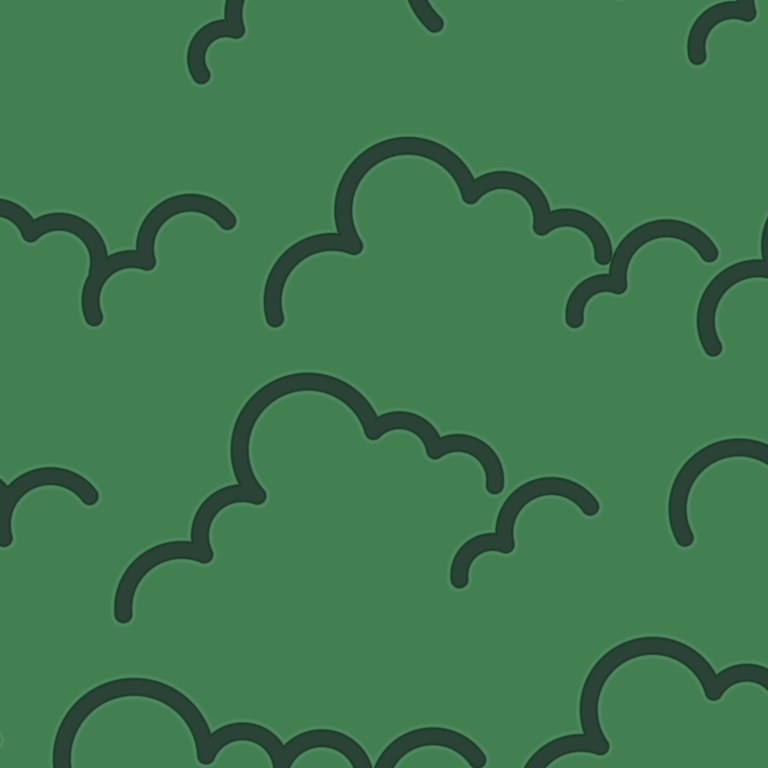
This pattern is drawn by a three.js fragment shader. Its source:

```glsl
varying vec2 vUv;

const vec3 GROUND = vec3(0.26, 0.50, 0.32);
const vec3 HALO = vec3(0.31, 0.53, 0.37);
const vec3 RIM = vec3(0.11, 0.24, 0.16);
const vec3 CORE = vec3(0.17, 0.26, 0.21);

const vec2 CELL = vec2(0.63, 0.335);   // one large and one small cloud per cell
const float ROW_SHIFT = 0.15;
const vec2 SCROLL = vec2(0.06, 0.17);
const float JITTER = 0.03;

const float HALF_WIDTH = 0.0118;
const float CORE_WIDTH = 0.0085;
const float HALO_WIDTH = 0.0165;
const float SOFTNESS = 0.0016;

const float CROWN_CHORD = 0.175;
const float STEP_CHORD = 0.128;
const float TAIL_CHORD = 0.098;
const float SMALL_SCALE = 0.72;

float hash(vec2 p) {
  vec3 q = fract(p.xyx * 0.1031);
  q += dot(q, q.yzx + 33.33);
  return fract((q.x + q.y) * q.z);
}

// Distance to a circular arc on a chord; bulge is its height over its length
float arcDistance(vec2 p, vec2 a, vec2 dir, float chord, float bulge) {
  float rise = bulge * chord;
  float radius = (0.25 * chord * chord + rise * rise) / (2.0 * rise);
  vec2 normal = vec2(-dir.y, dir.x);
  vec2 center = a + 0.5 * chord * dir + (rise - radius) * normal;
  vec2 q = p - center;
  float reach = length(q);
  if (dot(q, normal) * radius > reach * (radius - rise)) return abs(reach - radius);
  return min(length(p - a), length(p - a - chord * dir));
}

// Chain of scallops: climbing steps, a tall crown, then a falling tail
float cloudDistance(vec2 p, vec2 seed, float steps, float tails, float size) {
  float d = 1.0;
  vec2 joint = vec2(0.0);
  for (int i = 0; i < 5; i++) {
    float k = float(i);
    if (k > steps + tails) break;
    float r1 = hash(seed + vec2(k * 7.0, 3.0));
    float r2 = hash(seed + vec2(5.0, k * 11.0));
    float angle = mix(0.62, 0.98, r1);
    float chord = STEP_CHORD * mix(0.75, 1.1, r2);
    float bulge = mix(0.28, 0.38, r1);
    if (k == steps) {
      angle = mix(0.3, 0.6, r1);
      chord = CROWN_CHORD * mix(0.9, 1.1, r2);
      bulge = tails > 0.0 ? mix(0.56, 0.72, r2) : 0.42;
    } else if (k > steps) {
      angle = mix(-0.55, 0.05, r1);
      chord = TAIL_CHORD * mix(0.8, 1.15, r2);
      bulge = mix(0.28, 0.44, r2);
    }
    vec2 dir = vec2(cos(angle), sin(angle));
    chord *= size;
    d = min(d, arcDistance(p, joint, dir, chord, bulge));
    joint += chord * dir;
  }
  return d;
}

// Nearest outline among the cells whose clouds can reach this point
float fieldDistance(vec2 p) {
  float d = 1.0;
  for (int j = -1; j <= 0; j++) {
    float row = floor(p.y / CELL.y) + float(j);
    float shift = row * ROW_SHIFT;
    for (int i = -1; i <= 0; i++) {
      vec2 id = vec2(floor((p.x - shift) / CELL.x) + float(i), row);
      vec2 seed = id * 17.0 + 41.0;
      vec2 jitter = JITTER * vec2(hash(seed), hash(seed + 9.0));
      vec2 local = p - id * CELL - vec2(shift, 0.0) - vec2(0.05, 0.02) - jitter;
      float steps = floor(mod(id.x + 2.0 * id.y, 3.0));
      vec2 inset = (2.0 - steps) * vec2(0.05, 0.045);
      d = min(d, cloudDistance(local - inset, seed, steps, 2.0, 1.0));
      vec2 smallStart = vec2(0.43, 0.035) + 0.5 * jitter.yx;
      d = min(d, cloudDistance(local - smallStart, seed + 71.0, 1.0, 0.0, SMALL_SCALE));
    }
  }
  return d;
}

float inside(float d, float width) {
  return 1.0 - smoothstep(width - SOFTNESS, width + SOFTNESS, d);
}

void main() {
  float d = fieldDistance(vUv + SCROLL);
  vec3 color = mix(GROUND, HALO, inside(d, HALO_WIDTH));
  color = mix(color, RIM, inside(d, HALF_WIDTH));
  color = mix(color, CORE, inside(d, CORE_WIDTH));
  gl_FragColor = vec4(color, 1.0);
}
```
